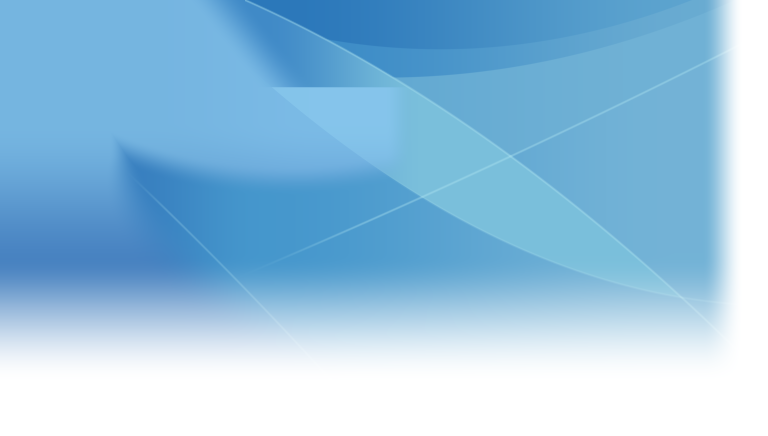
This background is drawn by a Shadertoy shader. Its source:

```glsl
// Smooth coverage of the area above a height
float above(float y, float height) {
    float aa = 0.8 / iResolution.y;
    return smoothstep(-aa, aa, y - height);
}

// Fine bright line around a signed vertical offset with a given slope
float stroke(float offset, float slope) {
    float d = abs(offset) / sqrt(1.0 + 0.32 * slope * slope);
    return 1.0 - smoothstep(0.0, 0.0015 + 1.2 / iResolution.y, d);
}

float parabola(float t, float start, float slope, float bend) {
    return start + t * (slope + bend * t);
}

// Soft pale cloud with a straight cut, a rounded end and a drooping tail
float cloudMask(vec2 p) {
    float shoulder = 0.285 + 0.45 * (1.0 - p.y);
    float top = 1.0 - smoothstep(shoulder - 0.04, shoulder + 0.035, p.x);
    float floorY = parabola(p.x - 0.37, 0.58, 0.0, 1.6);
    float body = smoothstep(floorY - 0.03, floorY + 0.04, p.y)
               * (1.0 - smoothstep(0.502, 0.538, p.x));
    float cut = above(p.y, 0.8);
    float drop = max(0.64 - p.y, 0.0);
    float tailX = 0.16 + 1.2 * drop * drop;
    float blur = 0.018 + 0.15 * drop;
    float tail = 1.0 - smoothstep(tailX - blur, tailX + blur, p.x);
    return max(mix(body, top, cut), tail);
}

void mainImage(out vec4 fragColor, in vec2 fragCoord) {
    vec2 p = fragCoord / iResolution.xy;

    // Curves that divide the canvas
    float leafTop = parabola(p.x - 0.319, 1.0, -0.781, -0.737);
    float leafBottom = parabola(p.x - 0.39, 0.747, -1.43, 1.14);
    float rising = parabola(p.x - 0.306, 0.361, 0.74, 0.115);
    float falling = parabola(p.x - 0.163, 0.609, -1.66, -0.5);
    float upperArc = parabola(p.x - 0.573, 0.887, 0.0, 1.05);
    float lowerArc = parabola(p.x - 0.5, 0.822, 0.0, 0.85);

    // Blue ground, paler towards the right
    vec3 col = mix(vec3(0.22, 0.50, 0.75), vec3(0.27, 0.59, 0.80), smoothstep(0.17, 0.34, p.x));
    col = mix(col, vec3(0.45, 0.70, 0.84), smoothstep(0.32, 0.88, p.x));

    // Bands above the leaf
    float outside = above(p.y, leafTop);
    float sky = outside * above(p.y, rising);
    col = mix(col, vec3(0.43, 0.69, 0.83), 0.6 * sky);
    vec3 band = mix(vec3(0.24, 0.55, 0.78), vec3(0.41, 0.67, 0.82), smoothstep(0.4, 0.92, p.x));
    col = mix(col, band, outside * above(p.y, lowerArc));
    vec3 deep = mix(vec3(0.17, 0.47, 0.73), vec3(0.36, 0.64, 0.81), smoothstep(0.36, 0.9, p.x));
    col = mix(col, deep, outside * above(p.y, upperArc));

    // Translucent leaf
    float leaf = (1.0 - outside) * above(p.y, leafBottom);
    vec3 leafColor = mix(vec3(0.25, 0.54, 0.78), vec3(0.48, 0.75, 0.86), smoothstep(0.34, 0.56, p.x));
    col = mix(col, leafColor, leaf);

    // Pale cloud, darkening downwards
    vec3 cloud = mix(vec3(0.27, 0.50, 0.75), vec3(0.46, 0.71, 0.88), smoothstep(0.36, 0.72, p.y));
    cloud += vec3(0.04, 0.04, 0.02) * leaf * (1.0 - above(p.y, 0.8));
    cloud += 0.02 * smoothstep(0.2, 0.42, p.x);
    col = mix(col, cloud, cloudMask(p));

    // Fine highlights
    float glint = 0.4 * stroke(p.y - leafTop, -0.781 - 1.474 * (p.x - 0.319)) * step(0.319, p.x);
    glint += 0.22 * stroke(p.y - leafBottom, -1.43 + 2.28 * (p.x - 0.39)) * smoothstep(0.46, 0.6, p.x);
    glint += 0.38 * stroke(p.y - rising, 0.85) * smoothstep(0.3, 0.5, p.x);
    glint += 0.25 * stroke(p.y - falling, -1.78) * smoothstep(0.16, 0.23, p.x);
    col = mix(col, vec3(0.70, 0.91, 0.95), min(glint, 0.6));

    // White margins below and at the right
    float mist = smoothstep(0.41, 0.12, p.y);
    col = mix(col, vec3(0.64, 0.77, 0.86), 0.25 * smoothstep(0.42, 0.28, p.y));
    col = mix(col, vec3(1.0), mist);
    col = mix(col, vec3(1.0), smoothstep(0.915, 0.968, p.x));
    fragColor = vec4(col, 1.0);
}
```
